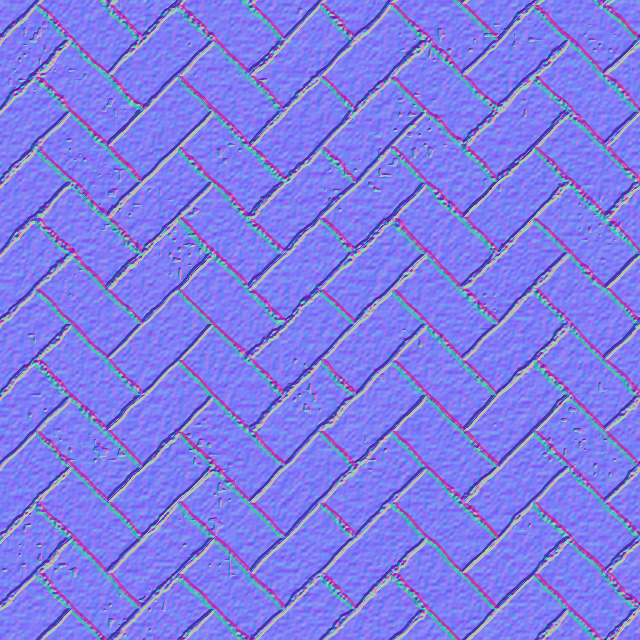
Give the GLSL for this texture map, as a WebGL 1 fragment shader.

```glsl
precision highp float;
// Tangent-space normal map of diagonal herringbone paving, tiling on all sides.
// Zigzag columns of 2:1 bricks form a height field with bevels, sandy joints,
// grain and pits; its finite-difference slopes become the colours.

uniform vec2 u_resolution;

#define COLUMNS 9.0        // brick columns across, and bricks per column
#define ORIGIN vec2(-1.0, 0.12)
#define DOUBLED_AT 4.0     // column that repeats its neighbour's direction
#define GAP_MIN 0.004      // joint half-width, in brick widths
#define GAP_VARY 0.034
#define BEVEL 0.055
#define DEPTH 0.21
#define WOBBLE 0.075
#define SAND 0.13
#define GRAIN 0.030
#define PIT_DEPTH 0.09
#define SLOPE_STEP 0.0009

float hash(vec2 p) {
  vec3 q = fract(p.xyx * 0.1031);
  q += dot(q, q.yzx + 33.33);
  return fract((q.x + q.y) * q.z);
}

// Value noise that wraps after `cells` lattice cells.
float noise(vec2 uv, float cells) {
  vec2 p = uv * cells;
  vec2 i = floor(p);
  vec2 f = p - i;
  f = f * f * (3.0 - 2.0 * f);
  vec2 lo = mod(i, cells);
  vec2 hi = mod(i + 1.0, cells);
  float seed = cells * 1.7;
  float bottom = mix(hash(lo + seed), hash(vec2(hi.x, lo.y) + seed), f.x);
  float top = mix(hash(vec2(lo.x, hi.y) + seed), hash(hi + seed), f.x);
  return mix(bottom, top, f.y);
}

// Returns position inside the brick (length 0..2, width 0..1) and its id.
vec4 herringbone(vec2 p) {
  float zigzag = abs(mod(p.y + 1.0, 2.0) - 1.0);
  float column = floor((p.x - zigzag) * 0.5);
  float x = p.x - 2.0 * column;
  column = mod(column, COLUMNS);
  float rising = mod(column + step(DOUBLED_AT, column), 2.0);
  float y = rising > 0.5 ? p.y : -p.y;
  float row = -floor((x - y) * 0.5);
  float across = (x - y) * 0.5 + row;
  float along = (x + y) * 0.5 - row;
  return vec4(along, across, column, mod(row, COLUMNS));
}

float paving(vec2 uv) {
  vec2 warp = vec2(noise(uv, 36.0), noise(uv, 41.0)) - 0.5;
  vec4 brick = herringbone(uv * COLUMNS * 2.0 + ORIGIN + warp * WOBBLE);
  vec2 local = brick.xy;
  vec2 id = brick.zw;

  // Rounded brick edge with uneven joint width
  vec2 inset = min(local, vec2(2.0, 1.0) - local);
  float edge = min(inset.x, inset.y);
  float crumble = smoothstep(0.42, 0.72, noise(uv, 23.0));
  float gap = GAP_MIN + GAP_VARY * (0.5 * hash(id + 7.0) + 0.5 * crumble);
  edge += (noise(uv, 110.0) - 0.5) * mix(0.010, 0.045, crumble);
  float height = DEPTH * smoothstep(gap, gap + BEVEL, edge);

  // Loose sand in the joints
  float joint = 1.0 - smoothstep(gap, gap + BEVEL * 1.4, edge);
  float sand = noise(uv, 240.0) - 0.5;
  height += SAND * joint * sand * mix(0.35, 1.5, crumble);

  // Brick face: grain, slight tilt and clustered pits
  float grain = noise(uv, 190.0) + 1.1 * noise(uv, 97.0) - 1.05;
  vec2 tilt = vec2(hash(id + 3.0), hash(id + 19.0)) - 0.5;
  float cluster = smoothstep(0.66, 0.84, noise(uv, 17.0));
  float pit = smoothstep(0.78, 0.92, noise(uv, 128.0)) * cluster;
  return height + GRAIN * grain + 0.05 * dot(tilt, local) - PIT_DEPTH * pit;
}

void main() {
  vec2 uv = gl_FragCoord.xy / u_resolution;
  vec2 dx = vec2(SLOPE_STEP, 0.0);
  vec2 dy = dx.yx;
  vec2 slope = vec2(paving(uv + dx) - paving(uv - dx),
                    paving(uv + dy) - paving(uv - dy));
  slope /= 2.0 * SLOPE_STEP * COLUMNS * 2.0;

  // Red rises with the slope to the right, green with the slope downward
  vec3 normal = normalize(vec3(slope.x, -slope.y, 1.0));
  vec3 color = vec3(0.5, 0.49, 0.49) + vec3(0.37, 0.40, 0.48) * normal;
  gl_FragColor = vec4(color, 1.0);
}
```
